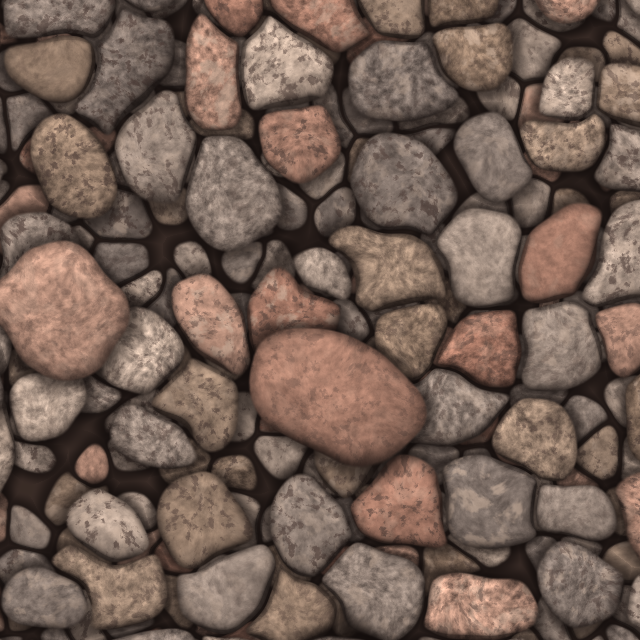
Reproduce this texture procedurally as a Shadertoy shader.

```glsl
// A bed of mixed river pebbles: grey, tan and pink stones with dark gaps between.

struct Stone {
    float inside;   // 0 at the rim, towards 1 in the middle, negative outside
    vec2 outward;   // direction in which the surface falls away
    float radius;   // mean radius in canvas units
    vec2 id;
};

vec3 hash3(vec2 p) {
    vec3 q = fract(p.xyx * vec3(0.1031, 0.1030, 0.0973));
    q += dot(q, q.yxz + 33.33);
    return fract((q.xxy + q.yzz) * q.zyx);
}

float noise(vec2 p) {
    vec2 i = floor(p), f = fract(p);
    f = f * f * (3.0 - 2.0 * f);
    return mix(mix(hash3(i).x, hash3(i + vec2(1, 0)).x, f.x),
               mix(hash3(i + vec2(0, 1)).x, hash3(i + vec2(1, 1)).x, f.x), f.y);
}

float fbm(vec2 p) {
    float sum = 0.0, amp = 0.5;
    for (int i = 0; i < 4; i++) {
        sum += amp * noise(p);
        p = mat2(1.6, 1.2, -1.2, 1.6) * p + 7.3;
        amp *= 0.55;
    }
    return sum / 1.01;
}

// Scattered rounded ellipses, pressed against each other by a soft minimum.
Stone findStone(vec2 p, float cells, float presence, vec2 radii, float seed) {
    const float k = 12.0;
    p *= cells;
    vec2 cell = floor(p), nearGrad = vec2(0), gradSum = vec2(0);
    float nearest = 4.0, weightSum = 0.0;
    Stone s = Stone(-3.0, vec2(0), 0.5 / cells, vec2(0));
    for (int y = -2; y <= 2; y++)
    for (int x = -2; x <= 2; x++) {
        vec2 id = cell + vec2(x, y) + seed;
        vec3 place = hash3(id), form = hash3(id + 41.7);
        if (place.z > presence) continue;
        vec2 center = id - seed + 0.5 + 0.7 * (place.xy - 0.5);
        float angle = 3.1416 * form.x, r = mix(radii.x, radii.y, form.y);
        float stretch = mix(1.02, 1.34, form.z);
        vec2 axes = r * vec2(stretch, 1.0 / stretch);
        mat2 turn = mat2(cos(angle), sin(angle), -sin(angle), cos(angle));
        vec2 q = ((p - center) * turn) / axes;
        vec2 a = pow(abs(q) + 1e-4, vec2(1.5));
        float f = pow(dot(a, abs(q) + 1e-4), 0.4);
        vec2 grad = turn * (sign(q) * a / pow(f, 1.5) / axes);
        float w = exp(-k * f);
        weightSum += w;
        gradSum += w * grad;
        if (f < nearest) {
            nearest = f;
            nearGrad = grad;
            s.radius = r / cells;
            s.id = id;
        }
    }
    float lift = exp(k * nearest), rim = exp(k * (nearest - 1.0));
    float others = max(weightSum * lift - 1.0, 0.0);
    float total = max(others + rim, 1e-5);
    vec2 rise = gradSum * lift - nearGrad * (others + 1.0) - rim * nearGrad;
    s.inside = -log(total) / k;
    s.outward = -rise / total * s.radius * cells;
    return s;
}

// Mineral colour with mottling, grain and specks.
vec3 stoneColor(vec2 p, vec2 id) {
    vec3 pick = hash3(id + 113.3), look = hash3(id + 271.9);
    vec3 color = mix(vec3(0.47, 0.43, 0.40), vec3(0.76, 0.68, 0.61), pick.y * pick.y);
    if (pick.x < 0.25) color = mix(vec3(0.60, 0.43, 0.36), vec3(0.73, 0.58, 0.50), pick.y);
    else if (pick.x < 0.45) color = mix(vec3(0.50, 0.42, 0.35), vec3(0.66, 0.57, 0.49), pick.y);
    p += 9.0 * look.xy;
    float mottle = fbm(p * 24.0), grain = fbm(p * 110.0);
    color *= 1.0 + (0.2 + 0.5 * look.z) * (mottle - 0.5) + (0.4 + 0.8 * look.x) * (grain - 0.5);
    color = mix(color, vec3(0.80, 0.71, 0.63), 0.6 * look.y * smoothstep(0.48, 0.72, fbm(p * 50.0 + 5.0)));
    float specks = smoothstep(0.53, 0.75, fbm(p * 95.0 + 19.0));
    return mix(color, vec3(0.27, 0.22, 0.20), 0.7 * look.z * specks);
}

// Lays one layer of stones, with its contact shadow, over what is below.
vec3 layStones(vec3 below, vec2 p, float cells, float presence, vec2 radii, float seed) {
    Stone s = findStone(p, cells, presence, radii, seed);
    float d = s.inside;
    below *= mix(0.4, 1.0, smoothstep(-0.004, 0.022, -d * s.radius));

    float bulge = pow(clamp(1.0 - d, 0.0, 1.0), 2.8);
    vec2 tilt = s.outward * bulge * 0.85;
    vec3 normal = normalize(vec3(tilt, sqrt(max(1.0 - dot(tilt, tilt), 0.04))));
    float light = max(dot(normal, normalize(vec3(-0.12, 0.45, 0.9))), 0.0);
    float shade = mix(0.27, 1.08, light) * mix(0.55, 1.0, smoothstep(-0.02, 0.24, d));
    vec3 stone = stoneColor(p, s.id) * shade;
    return mix(below, stone, smoothstep(0.0, 0.005, (d - 0.02) * s.radius));
}

void mainImage(out vec4 fragColor, in vec2 fragCoord) {
    vec2 p = fragCoord / iResolution.y;
    // Uneven outlines
    vec2 q = p + 0.020 * (vec2(noise(p * 17.0), noise(p * 17.0 + 50.0)) - 0.5);

    vec3 color = vec3(0.20, 0.16, 0.14);
    color = layStones(color, q, 12.5, 1.0, vec2(0.48, 0.70), 23.0) * 0.88;
    color = layStones(color, q, 7.4, 0.94, vec2(0.45, 0.70), 67.0);
    color = layStones(color, q, 3.4, 0.30, vec2(0.27, 0.42), 151.0);
    // Warm bounced light fills the gaps
    fragColor = vec4(vec3(0.06, 0.04, 0.036) + 0.93 * color, 1.0);
}
```
